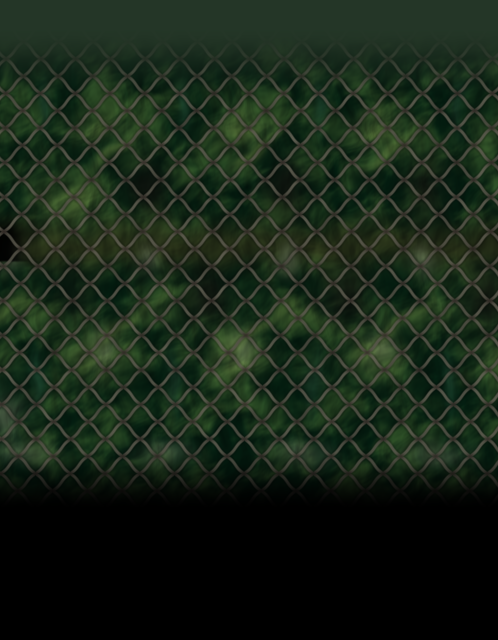
Reproduce this background procedurally as a Shadertoy shader.

```glsl
// Chain-link fence before soft dark foliage, fading to green haze above and black below.

// Lengths are fractions of the canvas height
const vec3 HAZE = vec3(0.140, 0.212, 0.152);
const vec3 DEEP_GREEN = vec3(0.012, 0.105, 0.058);
const vec3 LEAF_GREEN = vec3(0.155, 0.270, 0.130);
const vec3 SUN_GREEN = vec3(0.350, 0.450, 0.220);
const vec3 PALE_LEAF = vec3(0.430, 0.480, 0.370);
const vec3 TEAL_LEAF = vec3(0.100, 0.240, 0.165);
const vec3 BARK = vec3(0.055, 0.070, 0.050);
const vec3 OLIVE = vec3(0.170, 0.175, 0.085);
const vec3 WIRE = vec3(0.350, 0.340, 0.295);
const vec3 KNOT = vec3(0.215, 0.185, 0.165);
const float HEDGE_PERIOD = 0.216;
const vec2 FENCE_NODE = vec2(0.3594, 0.665);
const vec2 WIRE_DOWN_RIGHT = vec2(0.0268, -0.0270);
const vec2 WIRE_DOWN_LEFT = vec2(-0.0275, -0.0270);
const float WIRE_RADIUS = 0.0023;

vec2 hashGradient(vec2 cell) {
    vec2 h = vec2(dot(cell, vec2(127.1, 311.7)), dot(cell, vec2(269.5, 183.3)));
    return 2.0 * fract(sin(h) * 43758.5) - 1.0;
}

float gradientNoise(vec2 p) {
    vec2 i = floor(p), f = fract(p);
    vec2 u = f * f * f * (f * (f * 6.0 - 15.0) + 10.0);
    vec2 e = vec2(1.0, 0.0);
    float low = mix(dot(hashGradient(i), f), dot(hashGradient(i + e), f - e), u.x);
    float high = mix(dot(hashGradient(i + e.yx), f - e.yx),
                     dot(hashGradient(i + 1.0), f - 1.0), u.x);
    return mix(low, high, u.y);
}

float fbm(vec2 p) {
    float sum = 0.0, amplitude = 0.6;
    for (int i = 0; i < 3; i++) {
        sum += amplitude * gradientNoise(p);
        p = mat2(1.6, 1.2, -1.2, 1.6) * p + 7.3;
        amplitude *= 0.5;
    }
    return sum;
}

// Offset to the nearest copy of a plant in the repeating hedge
vec2 hedgeOffset(vec2 p, vec2 center) {
    vec2 d = p - center;
    d.x -= HEDGE_PERIOD * round(d.x / HEDGE_PERIOD);
    return d;
}

float softBlob(vec2 d, vec2 radius) {
    d /= radius;
    return exp(-dot(d, d));
}

float patchAt(vec2 p, vec2 center, vec2 radius) {
    return softBlob(hedgeOffset(p, center), radius);
}

// A soft leaf stretched along a slanted axis
float bladeAt(vec2 p, vec2 center, float angle, vec2 radius) {
    vec2 d = hedgeOffset(p, center);
    float c = cos(angle), s = sin(angle);
    return softBlob(vec2(c * d.x + s * d.y, c * d.y - s * d.x), radius);
}

vec3 foliage(vec2 p) {
    vec2 warp = vec2(gradientNoise(p * 19.0), gradientNoise(p * 19.0 + 31.0));
    vec2 q = p + 0.018 * warp;
    float clumps = fbm(q * 15.0 + 4.0);
    float streaks = fbm(mat2(0.8, -0.6, 0.6, 0.8) * q * vec2(22.0, 46.0));
    float fronds = fbm(q * vec2(65.0, 18.0) + 11.0);
    vec3 color = mix(DEEP_GREEN, LEAF_GREEN, smoothstep(-0.25, 0.38, clumps + 0.5 * streaks));
    color = mix(color, OLIVE, 0.7 * softBlob(vec2(0.0, q.y - 0.615), vec2(1.0, 0.035)));

    // Sunlit and pale leaves
    float sun = 0.75 * patchAt(q, vec2(0.586, 0.798), vec2(0.045, 0.030));
    sun += 0.60 * patchAt(q, vec2(0.586, 0.440), vec2(0.050, 0.036));
    sun += 0.35 * patchAt(q, vec2(0.035, 0.515), vec2(0.042, 0.025));
    sun += 0.60 * softBlob(q - vec2(0.110, 0.685), vec2(0.055, 0.040));
    color = mix(color, SUN_GREEN, clamp(sun * (0.85 + 0.8 * streaks), 0.0, 0.9));
    float pale = 0.50 * patchAt(q, vec2(0.664, 0.596), vec2(0.018, 0.022));
    pale += 0.40 * patchAt(q, vec2(0.469, 0.290), vec2(0.040, 0.019));
    pale += 0.45 * patchAt(q, vec2(0.160, 0.455), vec2(0.018, 0.025));
    pale += 0.65 * softBlob(q - vec2(0.010, 0.360), vec2(0.025, 0.040));
    color = mix(color, PALE_LEAF, clamp(pale, 0.0, 0.8));

    // Dark hollows and trunks
    float hollow = 0.90 * patchAt(q, vec2(0.234, 0.395), vec2(0.038, 0.031));
    hollow += 0.75 * patchAt(q, vec2(0.319, 0.832), vec2(0.030, 0.026));
    hollow += 0.65 * patchAt(q, vec2(0.390, 0.550), vec2(0.040, 0.040));
    hollow += 0.70 * softBlob(q - vec2(0.175, 0.760), vec2(0.035, 0.035));
    color = mix(color, DEEP_GREEN, clamp(hollow, 0.0, 0.95));
    float trunk = 0.85 * patchAt(q, vec2(0.449, 0.707), vec2(0.030, 0.045));
    trunk += 0.85 * patchAt(q, vec2(0.540, 0.538), vec2(0.032, 0.045));
    color = mix(color, BARK, trunk * smoothstep(0.0, 0.2, p.x));

    // Arching leaves and upright blades
    float arch = bladeAt(q, vec2(0.616, 0.485), 0.62, vec2(0.060, 0.009));
    arch += bladeAt(q, vec2(0.608, 0.760), 0.65, vec2(0.050, 0.008));
    color = mix(color, SUN_GREEN, 0.55 * clamp(arch, 0.0, 1.0));
    float blade = bladeAt(q, vec2(0.501, 0.835), 1.57, vec2(0.038, 0.008));
    blade += bladeAt(q, vec2(0.488, 0.405), 1.57, vec2(0.045, 0.010));
    color = mix(color, TEAL_LEAF, 0.75 * clamp(blade, 0.0, 1.0));
    color *= 1.0 + 0.55 * fronds + 0.35 * streaks;

    // Shadowed notch at the left edge
    float notch = smoothstep(0.060, 0.010, p.x) * smoothstep(0.589, 0.594, p.y);
    return color * (1.0 - 0.95 * notch * smoothstep(0.680, 0.630, p.y));
}

vec3 addFence(vec3 color, vec2 p, float pixel) {
    vec2 cell = inverse(mat2(WIRE_DOWN_RIGHT, WIRE_DOWN_LEFT)) * (p - FENCE_NODE);
    cell += 0.030 * sin(6.28318 * cell.yx);
    vec2 gap = abs(cell - round(cell)) * length(WIRE_DOWN_RIGHT);
    float d = min(gap.x, gap.y);
    float edge = max(pixel, 0.0012);
    float shadow = 1.0 - smoothstep(WIRE_RADIUS, 3.0 * WIRE_RADIUS, d);
    float wire = 1.0 - smoothstep(WIRE_RADIUS - edge, WIRE_RADIUS + edge, d);
    vec3 metal = mix(WIRE, KNOT, softBlob(gap, vec2(0.0055)));
    metal *= 1.0 + 0.35 * gradientNoise(p * 30.0);
    return mix(color * (1.0 - 0.22 * shadow), metal, 0.85 * wire);
}

void mainImage(out vec4 fragColor, in vec2 fragCoord) {
    vec2 p = fragCoord / iResolution.y;
    vec3 color = addFence(foliage(p), p, 1.0 / iResolution.y);
    color = mix(color, HAZE * (0.8 + 0.2 * smoothstep(0.88, 0.96, p.y)),
                smoothstep(0.840, 0.955, p.y));
    color *= smoothstep(0.203, 0.300, p.y);
    fragColor = vec4(clamp(color, 0.0, 1.0), 1.0);
}
```
